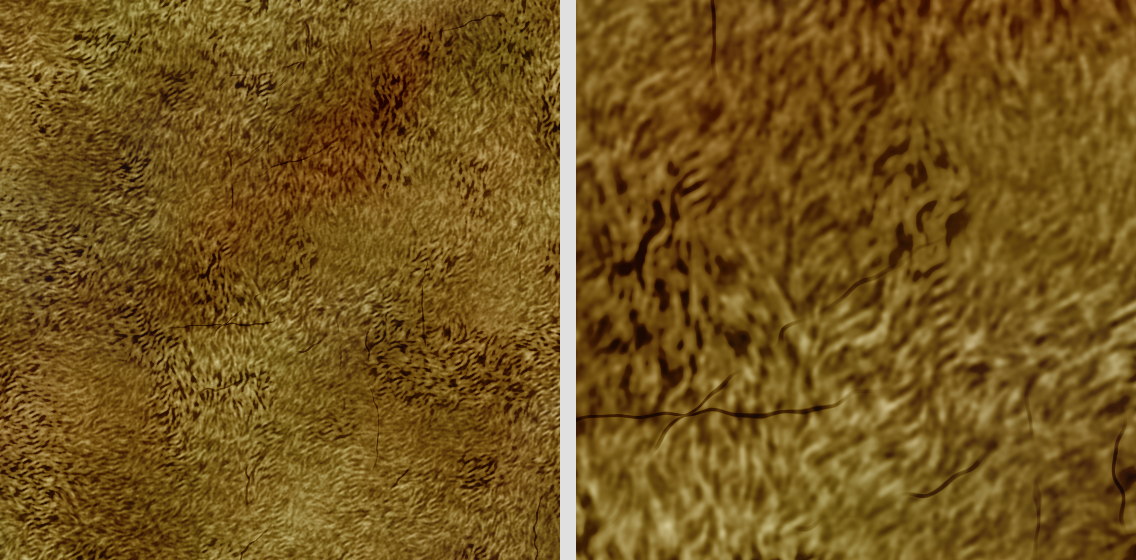
Left: the whole. Right: its middle third, enlarged.
This texture is drawn by a WebGL 2 fragment shader. Its source:

```glsl
#version 300 es
precision highp float;
// Weathered ochre paint: short crisp brush grain leaning along a slanting flow,
// over broad cloudy stains, with thin wandering cracks and dark pits.
// One tone value is built up from these parts and then coloured by a ramp.

#define BASE_TONE 0.474
#define CLOUD_CONTRAST 0.34
#define GRAIN_CONTRAST 0.50
#define SPECK_CONTRAST 0.11
#define GRAIN_SCALE 235.0
#define GRAIN_STEP 0.0019
#define FLOW_ANGLE 0.95
#define FLOW_TURN 1.7
#define CRACK_COUNT 22
#define CRACK_WIDTH 0.0006
#define PIT_DEPTH 0.17

uniform vec2 u_resolution;
out vec4 fragColor;

float hash(vec2 p) {
    return fract(sin(dot(p, vec2(127.1, 311.7))) * 43758.5453);
}

float noise(vec2 p) {
    vec2 i = floor(p), f = fract(p);
    f = f * f * (3.0 - 2.0 * f);
    vec2 e = vec2(0.0, 1.0);
    return mix(mix(hash(i), hash(i + e.yx), f.x),
               mix(hash(i + e.xy), hash(i + e.yy), f.x), f.y);
}

// Layered noise, centred on zero
float clouds(vec2 p) {
    float sum = 0.0, amp = 0.5;
    for (int i = 0; i < 5; i++) {
        sum += amp * (noise(p) - 0.5);
        p = mat2(1.6, 1.2, -1.2, 1.6) * p + 7.3;
        amp *= 0.5;
    }
    return sum;
}

// Coordinates of p along and across a direction
vec2 align(vec2 p, float angle) {
    float c = cos(angle), s = sin(angle);
    return vec2(c * p.x + s * p.y, c * p.y - s * p.x);
}

float stain(vec2 p, vec2 centre, float angle, vec2 radius) {
    vec2 q = align(p - centre, angle) / radius;
    return exp(-dot(q, q));
}

// Noise averaged along the local brush direction; small-scale turns keep strokes short
float brushGrain(vec2 p) {
    float angle = FLOW_ANGLE + FLOW_TURN * (noise(p * 3.5 + 3.7) - 0.5)
                + 0.9 * (noise(p * 12.0 + 21.0) - 0.5)
                + 1.5 * (noise(p * 42.0 + 33.0) - 0.5);
    vec2 dir = vec2(cos(angle), sin(angle)) * GRAIN_STEP;
    float sum = 0.0;
    for (int i = -2; i <= 2; i++)
        sum += noise(align(p + dir * float(i), 0.5) * GRAIN_SCALE + 300.0);
    return sum / 5.0 - 0.5;
}

// Tapered curved lines, mostly upright or slanting, gathered to the right
float cracks(vec2 p, float pixel) {
    vec2 w = p + 0.022 * vec2(noise(p * 15.0), noise(p * 15.0 + 40.0))
               + 0.007 * vec2(noise(p * 70.0), noise(p * 70.0 + 40.0));
    float ink = 0.0;
    for (int i = 0; i < CRACK_COUNT; i++) {
        float k = float(i) + 1.0;
        vec2 centre = vec2(1.0 - 0.6 * hash(vec2(k, 1.3)), hash(vec2(k, 2.9)));
        float slant = mix(0.1, 0.9, hash(vec2(k, 4.1)));
        float angle = hash(vec2(k, 5.7)) < 0.4 ? 1.55 : slant;
        float reach = mix(0.04, 0.15, hash(vec2(k, 6.3)));
        vec2 q = align(w - centre, angle);
        q.y += 2.5 * (hash(vec2(k, 8.2)) - 0.5) * q.x * q.x;
        float taper = 1.0 - smoothstep(0.4, 1.0, abs(q.x) / reach);
        float line = 1.0 - smoothstep(CRACK_WIDTH, CRACK_WIDTH + max(pixel, 0.0012), abs(q.y));
        ink = max(ink, taper * line);
    }
    return ink * smoothstep(0.2, 0.6, noise(p * 38.0 + 5.0));
}

// Dark umber through ochre to pale dry paint
vec3 paint(float tone) {
    vec3 c = mix(vec3(0.10, 0.04, 0.01), vec3(0.24, 0.11, 0.01), smoothstep(0.04, 0.24, tone));
    c = mix(c, vec3(0.35, 0.22, 0.04), clamp((tone - 0.24) / 0.10, 0.0, 1.0));
    c = mix(c, vec3(0.42, 0.30, 0.05), clamp((tone - 0.34) / 0.08, 0.0, 1.0));
    c = mix(c, vec3(0.51, 0.39, 0.12), clamp((tone - 0.42) / 0.09, 0.0, 1.0));
    c = mix(c, vec3(0.60, 0.50, 0.24), clamp((tone - 0.51) / 0.09, 0.0, 1.0));
    return mix(c, vec3(0.84, 0.78, 0.58), clamp((tone - 0.60) / 0.24, 0.0, 1.0));
}

void main() {
    float size = min(u_resolution.x, u_resolution.y);
    vec2 p = gl_FragCoord.xy / size;
    vec2 warped = p + 0.14 * vec2(clouds(p * 6.0), clouds(p * 6.0 + 31.0));

    // Broad stains
    float shadow = stain(warped, vec2(0.62, 0.79), 0.8, vec2(0.24, 0.065));
    float umber = stain(warped, vec2(0.30, 0.48), 0.6, vec2(0.24, 0.09));
    float soot = stain(warped, vec2(0.18, 0.04), 0.3, vec2(0.17, 0.07))
               + stain(warped, vec2(0.98, 0.75), 1.2, vec2(0.12, 0.04));
    float chalk = stain(warped, vec2(0.02, 0.55), 1.6, vec2(0.24, 0.09))
                + 0.8 * stain(warped, vec2(1.0, 0.27), 1.1, vec2(0.10, 0.05));
    float tone = BASE_TONE + CLOUD_CONTRAST * clouds(align(p, 0.7) * vec2(4.0, 7.0) + 11.0);
    tone += 0.06 * chalk - 0.18 * shadow - 0.06 * umber - 0.11 * soot;

    // Brush grain and specks, rougher in some patches
    float rough = mix(0.6, 1.4, noise(p * 9.0 + 17.0));
    float grain = brushGrain(p);
    tone += GRAIN_CONTRAST * rough * grain;
    tone += SPECK_CONTRAST * (noise(align(p, 1.1) * GRAIN_SCALE * 1.1 + 60.0) - 0.5);

    // Pits deepen the hollows of the grain; cracks cut through
    float pitted = smoothstep(0.55, 0.85, noise(p * 13.0 + 51.0)) + 0.4 * shadow;
    tone -= PIT_DEPTH * pitted * smoothstep(0.04, 0.22, -grain);
    tone -= 0.24 * cracks(p, 1.0 / size);

    // Hue drifts between rust, olive and grey
    float rust = 1.6 * clouds(p * 4.5 + 73.0) + 0.9 * shadow + 0.4 * umber;
    float grey = clamp(chalk + 2.0 * clouds(p * 5.0 + 90.0), 0.0, 1.0);
    vec3 colour = paint(tone) + rust * vec3(0.035, -0.030, -0.008);
    colour += grey * vec3(-0.01, 0.0, 0.05);
    fragColor = vec4(clamp(colour, 0.0, 1.0), 1.0);
}
```
